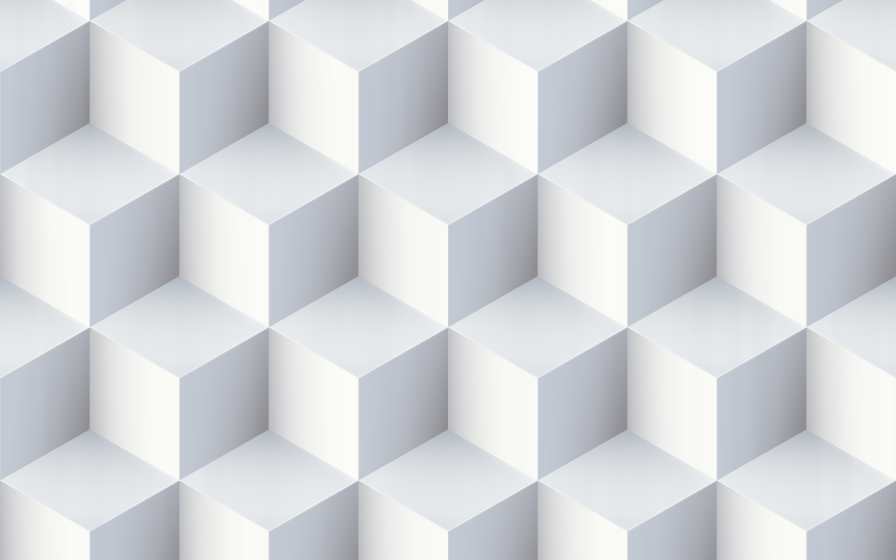
A Shadertoy shader for this pattern:

```glsl
const float ROOT3 = 1.7320508;

float hash(vec2 p) {
    vec3 h = fract(vec3(p.xyx) * 0.1031);
    h += dot(h, h.yzx + 33.33);
    return fract((h.x + h.y) * h.z);
}

// Smooth one-dimensional noise, one strip of it per seed
float streaks(float x, float seed) {
    float i = floor(x);
    return mix(hash(vec2(i, seed)), hash(vec2(i + 1.0, seed)), smoothstep(0.0, 1.0, x - i));
}

// Offset from the centre of the nearest hexagon, with unit spacing across
vec2 hexOffset(vec2 p) {
    vec2 period = vec2(1.0, ROOT3);
    vec2 a = mod(p + 0.5 * period, period) - 0.5 * period;
    vec2 b = mod(p, period) - 0.5 * period;
    return dot(a, a) < dot(b, b) ? a : b;
}

// a and b run from the front corner along the right and left edges
vec3 topFace(float a, float b) {
    vec3 col = mix(vec3(0.875, 0.89, 0.905), vec3(0.905, 0.917, 0.925), smoothstep(0.0, 0.5, a + b));
    col = mix(col, vec3(0.68, 0.71, 0.745), pow(a * b, 1.5));
    // Light caught along the right rear seam and the front rims
    col = mix(col, vec3(0.98), 0.65 * exp(-28.0 * (1.0 - a)) * (1.0 - b));
    return mix(col, vec3(0.97), 0.5 * (1.0 - smoothstep(0.0, 0.025, min(a, b))));
}

// u runs from the front edge outward, v from the rim down
vec3 leftFace(float u, float v) {
    float shade = pow(u, 3.2) * mix(0.85, 1.0, v);
    return mix(vec3(0.98, 0.98, 0.967), vec3(0.72, 0.725, 0.745), shade);
}

vec3 rightFace(float u, float v) {
    float shade = min(pow(u, 1.7) * (0.5 + 0.6 * v), 1.0);
    vec3 col = mix(vec3(0.765, 0.79, 0.83), vec3(0.56, 0.56, 0.58), shade);
    return mix(col, vec3(0.9), 0.3 * (1.0 - smoothstep(0.0, 0.02, min(u, v))));
}

vec3 cubes(vec2 p) {
    vec2 h = hexOffset(p);
    vec2 cell = round((p - h) * vec2(2.0, 2.0 / ROOT3)) + 40.0;
    float u = clamp(2.0 * abs(h.x), 0.0, 1.0);
    float v = clamp(abs(h.x) - ROOT3 * h.y, 0.0, 1.0);
    vec3 col;
    if (ROOT3 * h.y > abs(h.x)) {
        vec2 ab = clamp(ROOT3 * h.y + vec2(h.x, -h.x), 0.0, 1.0);
        col = topFace(ab.x, ab.y);
    } else {
        col = h.x < 0.0 ? leftFace(u, v) : rightFace(u, v);
    }
    // Faint vertical streaks and a slight tone shift per cube
    float seed = cell.x + 17.0 * cell.y;
    col += 0.010 * (streaks(18.0 * (h.x + 0.5), seed) - 0.5);
    return col + 0.006 * (hash(cell) - 0.5);
}

void mainImage(out vec4 fragColor, in vec2 fragCoord) {
    vec3 sum = vec3(0.0);
    // Nine samples per pixel smooth every edge
    for (int i = 0; i < 9; i++) {
        vec2 jitter = (vec2(i % 3, i / 3) - 1.0) / 3.0;
        // Five cubes across, slightly squashed in height
        vec2 p = (fragCoord + jitter) * 5.0 / iResolution.x - vec2(0.5, 1.8685);
        sum += cubes(p * vec2(1.0, 1.013));
    }
    fragColor = vec4(sum / 9.0, 1.0);
}
```
